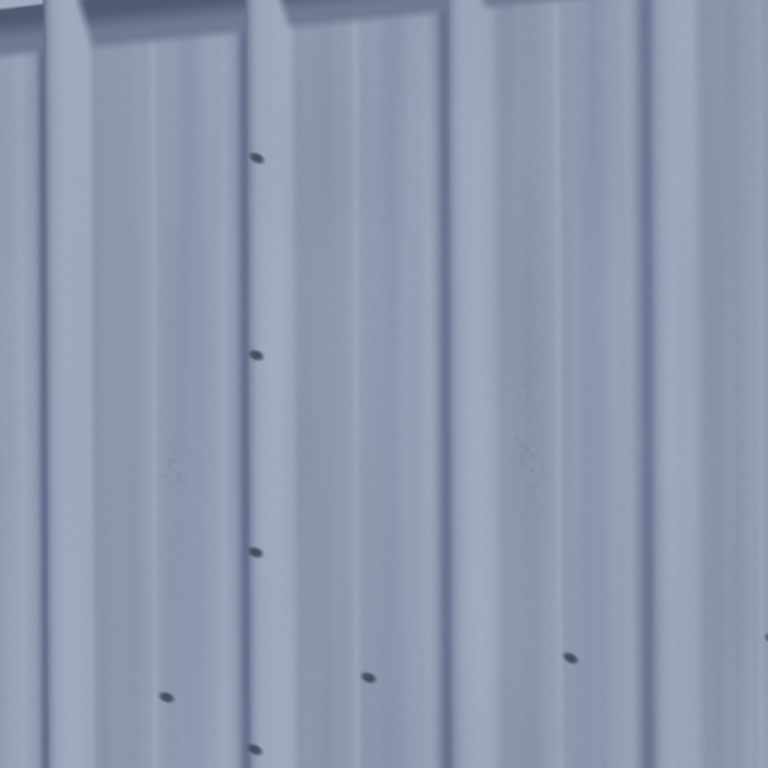
Reproduce this texture procedurally as a WebGL 2 fragment shader.

```glsl
#version 300 es
precision highp float;

uniform vec2 u_resolution;
out vec4 fragColor;

const float PERIOD = 0.263;
const float FIRST_RIB = 0.0615;
const float RIB_WIDTH = 0.225;

const vec3 PAN = vec3(0.540, 0.588, 0.668);
const vec3 RIB = vec3(0.608, 0.652, 0.732);
const vec3 HIGHLIGHT = vec3(0.635, 0.680, 0.755);
const vec3 BLUE_TINT = vec3(0.525, 0.568, 0.680);
const vec3 GROOVE = vec3(0.375, 0.415, 0.530);
const vec3 SHADE = vec3(0.445, 0.475, 0.580);
const vec3 DEEP_SHADE = vec3(0.300, 0.325, 0.425);
const vec3 SCREW = vec3(0.240, 0.275, 0.345);

float hash(vec2 p) {
    p = fract(p * vec2(0.1031, 0.1137));
    p += dot(p, p.yx + 33.33);
    return fract((p.x + p.y) * p.x * 17.0);
}

float noise(vec2 p) {
    vec2 i = floor(p);
    vec2 f = fract(p);
    f = f * f * (3.0 - 2.0 * f);
    float low = mix(hash(i), hash(i + vec2(1.0, 0.0)), f.x);
    float high = mix(hash(i + vec2(0.0, 1.0)), hash(i + vec2(1.0)), f.x);
    return mix(low, high, f.y);
}

// Soft vertical band, wrapping from one panel to the next
float band(float u, float center, float width) {
    float d = (fract(u - center + 0.5) - 0.5) / width;
    return exp(-d * d);
}

// One panel: raised rib, flat pan, fine crease, groove before the next rib
vec3 panelColor(float u, float id, float y) {
    float age = clamp(id / 3.0, 0.0, 1.0);
    float wobble = 0.008 * (noise(vec2(id * 5.0 + 20.0, y * 3.0)) - 0.5);
    float softness = mix(0.014, 0.04, age);
    vec3 color = mix(PAN, RIB, 0.6 * smoothstep(0.40, 0.88, u));
    color = mix(color, BLUE_TINT, 0.6 * band(u, 0.70 + wobble, 0.065));
    color = mix(color, HIGHLIGHT, 0.45 * band(u, 0.53 + wobble, 0.018));
    color = mix(color, RIB, 0.35 * band(u, 0.50, 0.06));
    color = mix(color, HIGHLIGHT, 0.35 * band(u, 0.88 + wobble, 0.03));
    float rib = 1.0 - smoothstep(RIB_WIDTH - softness, RIB_WIDTH + softness, u);
    vec3 ribColor = mix(RIB, HIGHLIGHT, 0.35 * band(u, 0.13, 0.07));
    color = mix(color, ribColor, rib);

    // Grooves grow broader and paler from left to right
    float center = mix(0.984, 0.970, age);
    float groove = mix(0.92, 0.72, age) * band(u, center, mix(0.027, 0.042, age));
    color = mix(color, BLUE_TINT, 0.5 * band(u, 0.975, 0.065));
    return mix(color, GROOVE, groove);
}

// Slanted eave shadow that falls on the pans and leaves the ribs lit
vec3 addEaveShadow(vec3 color, vec2 p, float u) {
    float depth = 1.0 - p.y;
    float edge = 0.076 - 0.1 * p.x;
    float ribEdge = 0.15 + 1.1 * depth;
    float pan = smoothstep(ribEdge - 0.02, ribEdge + 0.05, u);
    pan *= 1.0 - smoothstep(0.975, 1.0, u);
    float shade = 1.0 - smoothstep(edge - 0.012, edge + 0.006, depth);
    float deep = 1.0 - smoothstep(edge - 0.052, edge - 0.018, depth);
    color = mix(color, mix(SHADE, DEEP_SHADE, 0.85 * deep), shade * pan);
    float trimEdge = 0.012 - 0.12 * p.x;
    float trim = 1.0 - smoothstep(trimEdge - 0.003, trimEdge + 0.003, depth);
    return mix(color, HIGHLIGHT, trim * pan);
}

// Small tilted screw head with a blurred rim
float screw(vec2 p, vec2 center, float seed) {
    vec2 d = p - center;
    d.y += d.x * mix(0.1, 0.35, hash(vec2(seed, 11.0)));
    return 1.0 - smoothstep(0.35, 1.3, length(d / vec2(0.0105, 0.0072)));
}

float screws(vec2 p) {
    float cover = 0.0;
    for (int i = 0; i < 4; i++) {
        float n = float(i);
        vec2 onRib = vec2(0.332 + 0.0008 * n, 0.024 + 0.2567 * n);
        vec2 onPan = vec2(0.217 + PERIOD * n, 0.092 + 0.0255 * n);
        cover = max(cover, screw(p, onRib, n + 1.0));
        cover = max(cover, screw(p, onPan, n + 5.0));
    }
    return cover;
}

// Faint scuffed specks inside a soft oval
float scuffs(vec2 p, vec2 center, vec2 size) {
    vec2 d = (p - center) / size;
    return exp(-dot(d, d)) * smoothstep(0.55, 0.95, noise(p * 150.0));
}

void main() {
    vec2 p = gl_FragCoord.xy / u_resolution;
    float lean = 0.004 * (0.5 - p.y);
    float x = (p.x - FIRST_RIB - lean) / PERIOD;
    float u = fract(x);
    vec3 color = panelColor(u, floor(x) + 1.0, p.y);

    // Weathering: long streaks, broad mottling and fine grain
    float streaks = noise(vec2(p.x * 80.0, p.y * 2.0)) - 0.5;
    float mottling = noise(p * vec2(9.0, 5.0) + 4.0) - 0.5;
    float grain = noise(p * 220.0) - 0.5;
    color += 0.020 * streaks + 0.020 * mottling + 0.008 * grain;
    color += vec3(0.010, 0.0, 0.008) * (noise(vec2(p.x * 45.0, p.y * 3.0)) - 0.5);

    color = addEaveShadow(color, p, u);
    float wear = scuffs(p, vec2(0.69, 0.43), vec2(0.025, 0.09));
    wear += scuffs(p, vec2(0.235, 0.39), vec2(0.03, 0.03));
    color -= 0.03 * wear;
    color = mix(color, SCREW, 0.9 * screws(p));
    fragColor = vec4(color, 1.0);
}
```
